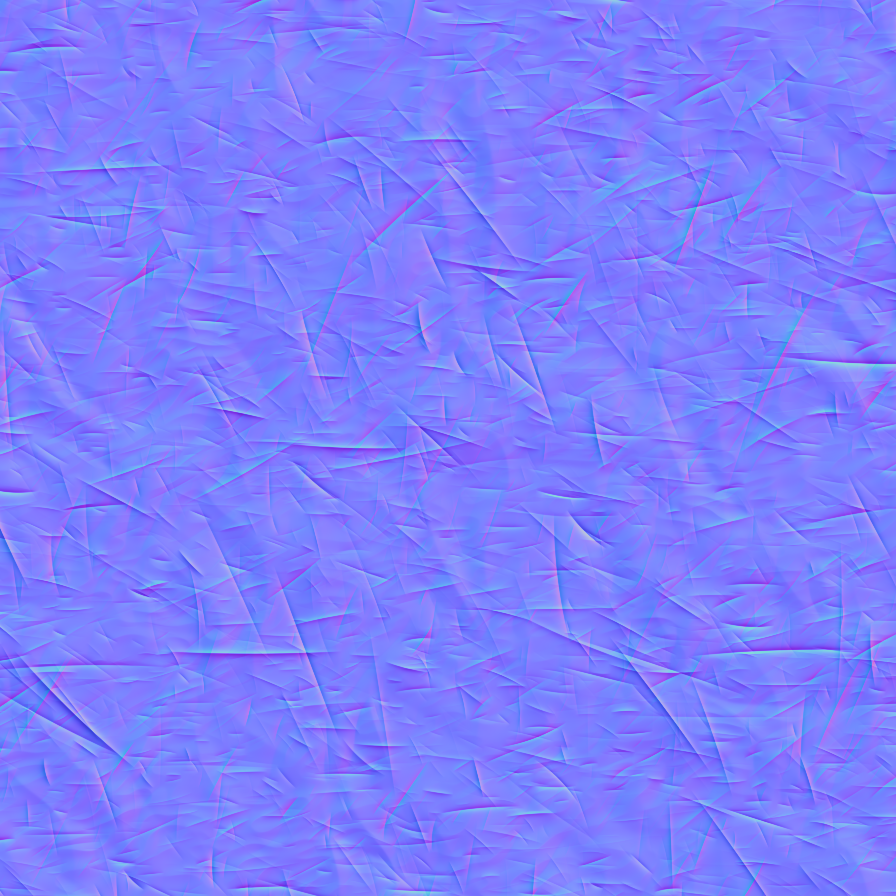
Reproduce this texture map procedurally as a WebGL 1 fragment shader.

```glsl
precision highp float;
// Tangent-space normal map of crumpled foil or paper. Slopes come from a
// gentle folded gradient-noise relief plus dense scattered straight creases
// in three sizes; the summed slope is turned into an encoded normal.

uniform vec2 u_resolution;

// Soft relief
const float RELIEF_SLOPE = 0.056;   // slope given by each octave
const float RELIEF_FREQ = 9.0;      // folds across the canvas, first octave
const float RELIEF_GAIN = 1.7;      // frequency ratio between octaves
const float RELIEF_STRETCH = 0.5;   // below 1 draws folds out into streaks
const float FOLD_ROUNDING = 0.0012;
const float WARP = 0.025;
const float SAMPLE_STEP = 0.001;

// Creases, lengths in canvas units
const float CREASE_EDGE = 0.0007;   // softness of the flip at the crest
const float FLANK_RATIO = 5.0;      // broad one-sided tilt, in crest widths
const float FLANK_SHARE = 0.15;
const float CREASE_BEND = 0.08;
const float LEVEL_BIAS = 0.13;      // favours level over upright creases

const vec2 NORMAL_BIAS = vec2(-0.016, 0.0);
const float PI = 3.14159;

vec2 hash2(vec2 p) {
  vec3 q = fract(p.xyx * vec3(0.1031, 0.1030, 0.0973));
  q += dot(q, q.yzx + 33.33);
  return fract((q.xx + q.yz) * q.zy);
}

float cornerSlope(vec2 cell, vec2 offset) {
  float angle = 2.0 * PI * hash2(cell).x;
  return dot(vec2(cos(angle), sin(angle)), offset);
}

float gradientNoise(vec2 p) {
  vec2 i = floor(p), f = fract(p);
  vec2 u = f * f * f * (f * (f * 6.0 - 15.0) + 10.0);
  vec2 e = vec2(1.0, 0.0);
  float low = mix(cornerSlope(i, f), cornerSlope(i + e, f - e), u.x);
  float high = mix(cornerSlope(i + e.yx, f - e.yx),
                   cornerSlope(i + e.xx, f - e.xx), u.x);
  return mix(low, high, u.y);
}

// Ridges and valleys in alternation, each octave streaked another way
float reliefHeight(vec2 p) {
  p += WARP * vec2(gradientNoise(p * 8.0 + 40.0), gradientNoise(p * 8.0 + 80.0));
  float height = 0.0, freq = RELIEF_FREQ, fold = 1.0;
  for (int i = 0; i < 4; i++) {
    float k = float(i);
    float c = cos(k * 2.4 + 0.9), s = sin(k * 2.4 + 0.9);
    vec2 q = vec2(c * p.x + s * p.y, c * p.y - s * p.x);
    float n = gradientNoise(q * freq * vec2(1.0, RELIEF_STRETCH) + 19.3 * k + 60.0);
    float patchiness = 1.0 + 1.3 * gradientNoise(p * 7.0 + 31.7 * k + 20.0);
    height += fold * patchiness / freq * sqrt(n * n + FOLD_ROUNDING);
    freq *= RELIEF_GAIN;
    fold = -fold;
  }
  return RELIEF_SLOPE * height;
}

vec2 reliefSlope(vec2 p) {
  vec2 e = vec2(SAMPLE_STEP, 0.0);
  float h = reliefHeight(p);
  return vec2(reliefHeight(p + e) - h, reliefHeight(p + e.yx) - h) / SAMPLE_STEP;
}

// Slope of random tapered creases, five to each cell of a grid
vec2 creaseSlope(vec2 p, float cells, float width, float strength) {
  vec2 g = p * cells, home = floor(g), slope = vec2(0.0);
  for (int y = -1; y <= 1; y++)
  for (int x = -1; x <= 1; x++)
  for (int k = 0; k < 5; k++) {
    vec2 cell = home + vec2(float(x), float(y));
    vec2 seed = cell + 37.0 * float(k) + 11.0 * cells;
    vec2 centre = hash2(seed);
    vec2 shape = hash2(seed + 171.3);
    vec2 look = hash2(seed + 523.9);
    float angle = PI * (shape.x - LEVEL_BIAS * sin(2.0 * PI * shape.x));
    vec2 along = vec2(cos(angle), sin(angle));
    vec2 across = vec2(-along.y, along.x);
    vec2 q = g - cell - centre;
    float t = dot(q, along) / mix(0.25, 0.85, shape.y * shape.y);
    float taper = max(1.0 - t * t, 0.0);
    float d = (dot(q, across) + CREASE_BEND * (look.y - 0.5) * t * t) / cells;
    float side = d / sqrt(d * d + CREASE_EDGE * CREASE_EDGE);
    float crest = side * exp(-abs(d) / (width * mix(0.6, 1.4, look.y)));
    float flank = (0.5 + 0.5 * side) * exp(-abs(d) / (width * FLANK_RATIO));
    float turn = fract(look.y * 7.0) < 0.5 ? -1.0 : 1.0;
    float power = strength * look.x * look.x * look.x;
    slope += across * turn * power * taper * (crest + FLANK_SHARE * flank);
  }
  return slope;
}

void main() {
  vec2 p = gl_FragCoord.xy / min(u_resolution.x, u_resolution.y);

  vec2 slope = reliefSlope(p);
  slope += creaseSlope(p, 8.0, 0.0023, 1.3);   // long folds
  slope += creaseSlope(p, 15.0, 0.0019, 1.1);  // medium folds
  slope += creaseSlope(p, 28.0, 0.0016, 0.75); // fine wrinkles

  vec3 normal = normalize(vec3(-slope, 1.0));
  normal.xy += NORMAL_BIAS;
  gl_FragColor = vec4(0.5 + 0.5 * normal, 1.0);
}
```
